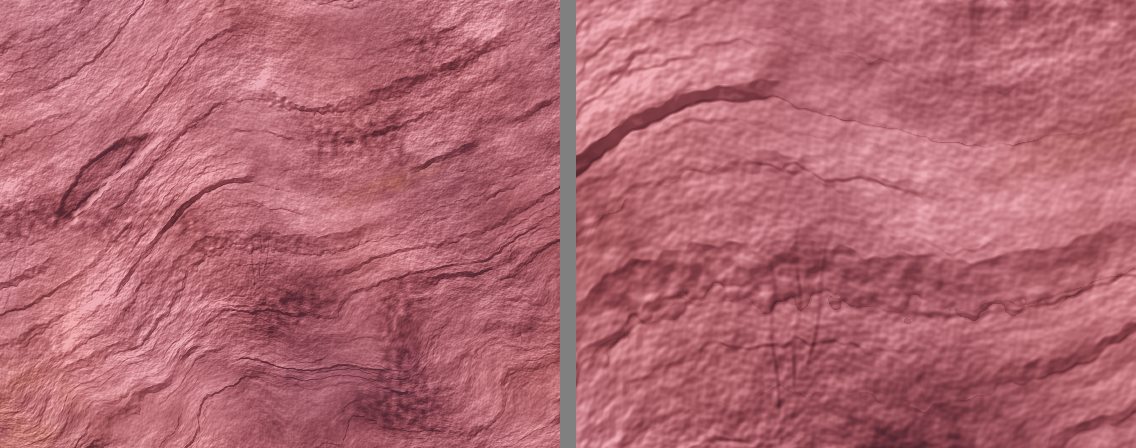
Left: the whole. Right: its middle third, enlarged.
Give the GLSL for this texture, as a WebGL 2 fragment shader.

```glsl
#version 300 es
precision highp float;
uniform vec2 u_resolution;
out vec4 fragColor;

vec2 gradient(vec2 cell) {
  float angle = 6.2832 * fract(sin(dot(cell, vec2(127.1, 311.7))) * 43758.5);
  return vec2(cos(angle), sin(angle));
}

float noise(vec2 p) {
  vec2 i = floor(p), f = p - i;
  vec2 u = f * f * f * (f * (f * 6.0 - 15.0) + 10.0);
  float a = dot(gradient(i), f);
  float b = dot(gradient(i + vec2(1, 0)), f - vec2(1, 0));
  float c = dot(gradient(i + vec2(0, 1)), f - vec2(0, 1));
  float d = dot(gradient(i + vec2(1, 1)), f - vec2(1, 1));
  return mix(mix(a, b, u.x), mix(c, d, u.x), u.y);
}

// Stratum level: an arch on a rising slope, crumpled towards the bottom
float stratum(vec2 p) {
  float arch = 0.5 * p.x + 0.17 * exp(-pow((p.x - 0.48) / 0.2, 2.0));
  float crumple = smoothstep(0.4, 0.05, p.y - 0.2 * p.x);
  float warp = 0.04 * noise(p * 2.3 + 4.0) + 0.004 * noise(p * 9.0);
  warp += crumple * (0.15 * noise(p * 4.2 + 9.0) + 0.04 * noise(p * 12.0));
  return p.y - arch + warp;
}

// x: height of broken ledges, y: crevice at their foot
vec2 ledge(vec2 p, float level, float count) {
  float u = level * count + 0.6 * noise(vec2(level * 6.0, count));
  u += count * (0.008 * noise(p * 19.0) + 0.008 * noise(p * 47.0) + 0.005 * noise(p * 95.0));
  float id = floor(u), f = u - id;
  float broken = noise(vec2(p.x * 2.6 + id * 5.3, id * 3.7 + 0.4)) + 0.3 * noise(p * 13.0 + id);
  float strength = smoothstep(0.0, 0.25, broken);
  float width = 0.14 + 0.16 * noise(vec2(p.x * 5.0, id * 2.3 + 0.7));
  float height = (clamp(f / width, 0.0, 1.0) - f) * strength * 0.38 / count;
  float crevice = strength * (1.0 - smoothstep(0.0, 0.0032 * count, min(f, 1.0 - f)));
  return vec2(height, crevice * (0.6 + 1.4 * noise(p * 40.0)));
}

// Distance to the slanted hollow, 1 at its rim
float hollow(vec2 p) {
  vec2 q = mat2(0.74, -0.67, 0.67, 0.74) * (p - vec2(0.22, 0.615));
  q.y += 1.3 * q.x * q.x + 0.012 * noise(p * 22.0) + 0.006 * noise(p * 60.0);
  return length(q / vec2(0.16, 0.032));
}

vec2 relief(vec2 p) {
  float level = stratum(p);
  vec2 r = ledge(p, level, 5.7) + vec2(0.9, 0.7) * ledge(p + 3.1, level + 0.03, 13.0);
  r += vec2(0.6, 0.3) * ledge(p + 7.7, level, 33.0);
  r.x -= 0.045 * smoothstep(1.1, 0.7, hollow(p));
  // Gritty grain, stretched a little along the strata, rougher in places
  vec2 q = vec2(p.x * 0.85, mix(p.y, level, 0.45));
  float rough = 1.0 + 0.9 * noise(p * 4.5 + 31.0);
  float freq = 14.0, grit = 0.29 * rough;
  for (int i = 0; i < 5; i++) {
    r.x += grit * noise(q * freq + float(i) * 7.3) / freq;
    freq *= 2.02;
    grit *= 1.32;
  }
  return r;
}

// Thin upright cracks
float cracks(vec2 p) {
  float dark = 0.0;
  for (int i = 0; i < 4; i++) {
    float k = float(i);
    vec2 c = i < 3 ? vec2(0.565 + 0.016 * k, 0.4 + 0.025 * k) : vec2(0.025, 0.38);
    vec2 d = p - c;
    float x = d.x - d.y * (0.08 * k - 0.06) + 0.008 * noise(p * 21.0 + k);
    float fade = smoothstep(0.1, 0.03, abs(d.y)) * smoothstep(-0.3, 0.2, noise(p * 25.0 + k));
    dark += fade * (1.0 - smoothstep(0.0, 0.003, abs(x)));
  }
  return dark;
}

void main() {
  vec2 p = gl_FragCoord.xy / u_resolution.y;
  float level = stratum(p);

  // Light from the upper left
  vec2 r = relief(p);
  float slope = (r.x - relief(p + 0.0025 * vec2(-0.5, 0.86)).x) / 0.0025;
  float tone = 0.062 * clamp(slope, -4.0, 2.8) - 0.12 * r.y;

  // Broad patches, laminae and rough stains
  tone += 0.062 - 0.1 * smoothstep(-0.4, 0.9, p.x - p.y);
  tone += 0.11 * noise(p * 2.4 + 1.7) + 0.12 * noise(vec2(p.x * 4.0, level * 13.0));
  tone += 0.08 * noise(p * 8.0 + 3.0);
  float laminae = noise(vec2(p.x * 7.0, level * 80.0)) + 0.7 * noise(vec2(p.x * 14.0, level * 150.0));
  tone += 0.1 * laminae * smoothstep(-0.2, 0.4, noise(p * 3.0 + 6.0));
  tone -= 0.16 * smoothstep(0.1, 0.5, noise(p * 5.0 + 12.0)) * (0.7 + 1.6 * noise(p * 62.0));
  tone += 0.05 * noise(p * 33.0 + 5.0) + 0.05 * noise(p * 130.0);

  // Pale diagonal seam
  vec2 along = vec2(0.244, 0.44), d = p - vec2(0.163, 0.267);
  float t = clamp(dot(d, along) / dot(along, along), -0.25, 1.0);
  float seam = length(d - t * along) + 0.03 * noise(p * 15.0);
  tone += 0.08 * exp(-pow(seam / 0.03, 2.0));

  tone -= 0.15 * smoothstep(1.05, 0.75, hollow(p)) + 0.13 * cracks(p);
  tone = clamp(tone, -0.36, 0.24);

  // Rose ramp with slight ochre and mauve tints
  vec3 color = vec3(0.69, 0.39, 0.43) + tone * vec3(1.0, 0.97, 0.97);
  color += tone * tone * vec3(0.0, 0.9, 0.9);
  float ochre = 0.8 * exp(-dot(p, p) * 22.0) * (0.6 + noise(p * 16.0));
  vec2 o = (p - vec2(0.87, 0.59) - vec2(0.0, 0.35) * (p.x - 0.87)) / vec2(0.1, 0.018);
  ochre += exp(-dot(o, o)) * (0.7 + noise(p * 20.0));
  color += ochre * vec3(0.03, 0.035, -0.05);
  color += noise(p * 3.5 + 20.0) * vec3(-0.025, 0.0, 0.025);
  fragColor = vec4(color, 1.0);
}
```
